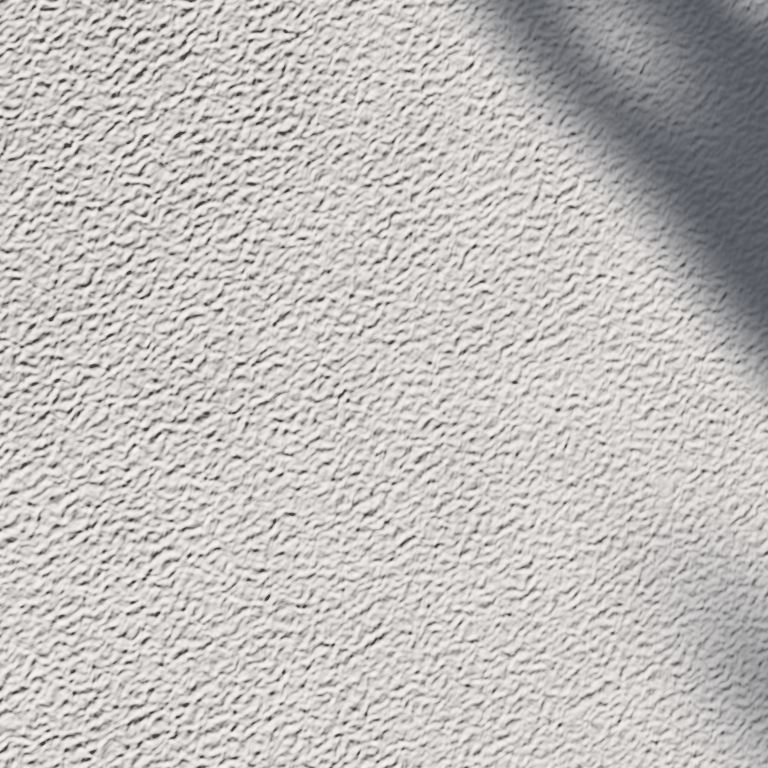
A three.js fragment shader for this texture:

```glsl
// Sunlit rough plaster: stretched, warped gradient noise forms fine wrinkles,
// which are embossed by slanting light so that thin dark creases appear.
// Soft diagonal shadows, with a paler gap, fall across the right side.

varying vec2 vUv;

const float WRINKLE_ANGLE = 0.50;             // rising to the right
const vec2  WRINKLE_FREQ = vec2(72.0, 118.0); // along, across
const float WARP_FREQ = 38.0;
const float WARP_AMOUNT = 0.0055;
const float FINE_SHARE = 0.38;
const vec2  LIGHT_DIR = vec2(-0.36, 0.93);
const float EMBOSS_STEP = 0.0025;
const float EMBOSS_GAIN = 1.9;

const float PEAK_TONE = 0.985;
const float CREASE_DEPTH = 0.155;
const vec3  PLASTER_TINT = vec3(1.0, 0.985, 0.975);
const vec3  SHADOW_COLOR = vec3(0.355, 0.368, 0.392);
const float SHADOW_RELIEF = 0.09;

const vec2 SHADOW_ORIGIN = vec2(0.61, 1.0);
const vec2 SHADOW_NORMAL = vec2(0.788, 0.615);

vec2 hashGradient(vec2 cell) {
  float h = fract(sin(dot(cell, vec2(127.1, 311.7))) * 43758.5453);
  float angle = 6.28318 * h;
  return vec2(cos(angle), sin(angle));
}

float gradientNoise(vec2 p) {
  vec2 i = floor(p);
  vec2 f = p - i;
  vec2 u = f * f * f * (f * (f * 6.0 - 15.0) + 10.0);
  vec2 e = vec2(1.0, 0.0);
  float a = dot(hashGradient(i), f);
  float b = dot(hashGradient(i + e.xy), f - e.xy);
  float c = dot(hashGradient(i + e.yx), f - e.yx);
  float d = dot(hashGradient(i + e.xx), f - e.xx);
  return mix(mix(a, b, u.x), mix(c, d, u.x), u.y);
}

vec2 rotate(vec2 p, float angle) {
  float c = cos(angle);
  float s = sin(angle);
  return vec2(c * p.x + s * p.y, c * p.y - s * p.x);
}

// Height of the wrinkled surface, slightly finer toward the right.
float plasterHeight(vec2 p) {
  p.x += 0.10 * p.x * p.x;
  vec2 w = p * WARP_FREQ;
  p += WARP_AMOUNT * vec2(gradientNoise(w + 17.3), gradientNoise(w + 61.9));
  vec2 q = rotate(p, WRINKLE_ANGLE) * WRINKLE_FREQ;
  float broad = gradientNoise(q);
  float fine = gradientNoise(rotate(q, 0.6) * 1.9 + 43.7);
  return broad + FINE_SHARE * fine;
}

// Slope toward the light: positive is lit, negative is creased.
float emboss(vec2 p) {
  vec2 e = LIGHT_DIR * EMBOSS_STEP;
  return EMBOSS_GAIN * (plasterHeight(p - e) - plasterHeight(p + e));
}

float softSpot(vec2 p, vec2 center, vec2 radius) {
  vec2 d = (p - center) / radius;
  return exp(-dot(d, d));
}

// Shadow cover from 0 to 1, in axes across and along the diagonal band.
float shadowCover(vec2 uv) {
  vec2 d = uv - SHADOW_ORIGIN;
  vec2 along = vec2(SHADOW_NORMAL.y, -SHADOW_NORMAL.x);
  vec2 band = vec2(dot(d, SHADOW_NORMAL), dot(d, along));
  band.x += 0.006 * sin(band.y * 14.0);
  float cover = smoothstep(-0.045, 0.075, band.x);
  cover *= 1.0 - 0.58 * softSpot(band, vec2(0.127, 0.155), vec2(0.058, 0.13));
  cover *= 1.0 - 0.75 * smoothstep(0.235, 0.315, band.x)
               * smoothstep(0.32, 0.20, band.y);
  float lower = 0.52 * softSpot(band, vec2(-0.23, 0.98), vec2(0.085, 0.19));
  return max(cover, lower);
}

void main() {
  float slope = emboss(vUv);
  float mottle = gradientNoise(vUv * 9.0 + 5.1);

  // Sunlit tone: a bright plateau with a long tail into the creases
  float contrast = mix(1.08, 0.82, smoothstep(0.1, 0.9, vUv.x));
  float corner = smoothstep(0.9, 0.0, length(vUv - vec2(0.0, 1.0)));
  float depth = CREASE_DEPTH * (1.0 + 0.22 * corner + 0.18 * mottle);
  float tone = PEAK_TONE - depth * exp(-contrast * slope);
  vec3 sunlit = max(tone, 0.27) * PLASTER_TINT;

  // Shaded plaster keeps only faint relief
  vec3 shaded = SHADOW_COLOR * (1.0 + SHADOW_RELIEF * slope);

  gl_FragColor = vec4(mix(sunlit, shaded, shadowCover(vUv)), 1.0);
}
```
